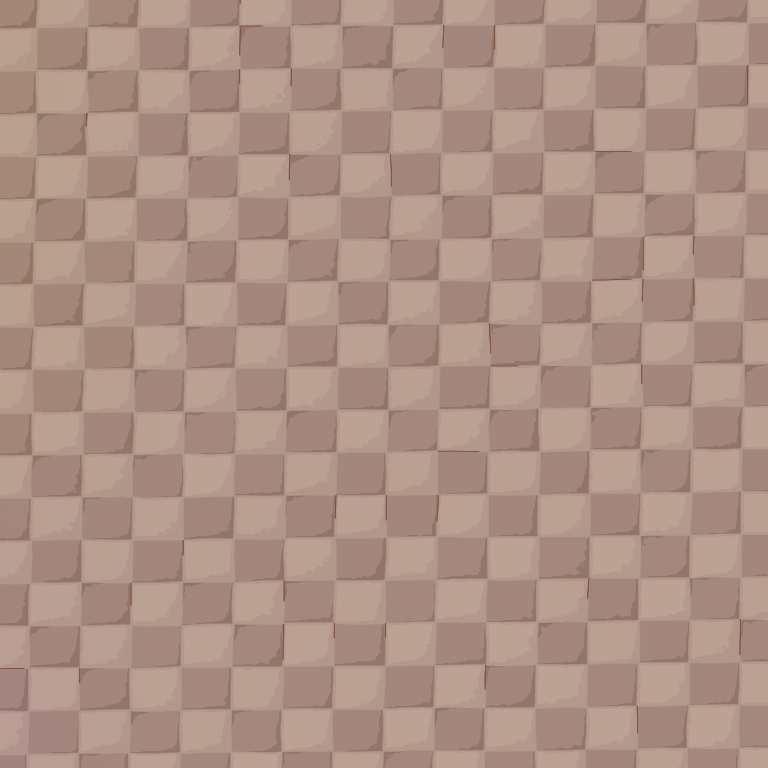
Give the GLSL for this texture, as a WebGL 1 fragment shader.

```glsl
precision highp float;
// Slightly skewed checkerboard of worn, dusty-rose tiles with ragged shading and fine cracks.
uniform vec2 u_resolution;

#define TILES vec2(15.13, 17.99)
#define OFFSET vec2(-0.739, -0.667)
#define SKEW vec2(0.0125, 0.008)
#define WOBBLE 0.035
#define SEAM_WIDTH 0.018
#define CRACK_WIDTH 0.013
#define LIGHT vec3(0.729, 0.631, 0.576)
#define LIGHT_SHADE vec3(0.694, 0.596, 0.545)
#define DARK vec3(0.640, 0.530, 0.488)
#define DARK_SHADE vec3(0.575, 0.460, 0.412)
#define SEAM vec3(0.700, 0.598, 0.548)
#define CRACK vec3(0.470, 0.290, 0.220)

float hash(vec2 p) {
  return fract(sin(dot(p, vec2(127.1, 311.7))) * 4375.85);
}

float noise(vec2 p) {
  vec2 i = floor(p), f = fract(p);
  f = f * f * (3.0 - 2.0 * f);
  return mix(mix(hash(i), hash(i + vec2(1.0, 0.0)), f.x),
             mix(hash(i + vec2(0.0, 1.0)), hash(i + vec2(1.0, 1.0)), f.x), f.y);
}

// Soft-edged coverage: 1 where d is below the limit.
float below(float d, float limit, float blur) {
  return 1.0 - smoothstep(limit - blur, limit + blur, d);
}

// Distance to two meeting edges, in units of their band widths, with a filled corner.
float cornerField(vec2 d, vec2 width) {
  d = max(d, 0.0) / width;
  return d.x * d.y / (d.x + d.y + 0.001);
}

// Crack along part of a seam; "along" runs from 0 to 1 over one tile side.
float crack(float d, float along, vec2 seam, float chance, float blur) {
  float present = step(hash(seam + 41.3), chance);
  float span = mix(0.3, 1.0, hash(seam + 7.9));
  return present * below(d, CRACK_WIDTH, blur) * below(along, span, 0.03);
}

void main() {
  vec2 st = gl_FragCoord.xy / u_resolution;
  st.y = 1.0 - st.y;
  vec2 pixel = TILES / u_resolution;

  // Skewed grid with uneven seams
  vec2 grid = TILES * (st + SKEW * st.yx) + OFFSET;
  vec2 sway = vec2(noise(grid * 1.7 + 20.0), noise(grid * 1.7 + 63.0));
  vec2 stagger = vec2(hash(vec2(floor(grid.y), 3.0)), hash(vec2(floor(grid.x), 8.0)));
  grid += WOBBLE * (sway + 0.6 * stagger - 0.8);
  vec2 tile = floor(grid);
  vec2 q = fract(grid);
  float isLight = mod(tile.x + tile.y, 2.0);

  // Ragged grain that breaks up the shading outlines
  float grain = 0.65 * noise(grid * vec2(9.0, 8.0) + 11.0)
              + 0.35 * noise(grid * vec2(22.0, 19.0) + 37.0) - 0.5;
  vec2 vary = vec2(hash(tile + 1.7), hash(tile + 5.3));

  // Shade on the right and bottom sides, widening toward their corner
  vec2 band = mix(vec2(0.035, 0.025), vec2(0.115, 0.10), vary) * (0.4 + 0.8 * q.yx);
  band *= mix(1.0, 1.75, isLight);
  float shade = below(cornerField(1.0 - q, band) + 0.9 * grain, 1.0, 0.12);

  // Occasional hook of shade in the upper left corner
  float hook = step(0.58, hash(tile + 9.1)) * (1.0 - isLight);
  vec2 hookBand = vec2(0.05, 0.06) * (1.0 - smoothstep(0.15, 0.6, q.yx)) + 0.001;
  shade = max(shade, hook * below(cornerField(q, hookBand) + 1.4 * grain, 0.9, 0.15));

  // Pale tiles also have a thin worn rim
  vec2 toSeam = min(q, 1.0 - q);
  float rim = min(toSeam.x, toSeam.y) + 0.06 * grain;
  shade = max(shade, isLight * below(rim, 0.045, 0.012));

  vec3 darkTile = mix(DARK, DARK_SHADE, shade);
  vec3 lightTile = mix(LIGHT, LIGHT_SHADE, shade);
  vec3 color = mix(darkTile, lightTile, isLight);
  color += 0.008 * (hash(tile + 15.0) - 0.5);

  // Thin pale seams
  vec2 seam = 1.0 - smoothstep(vec2(SEAM_WIDTH) - 0.5 * pixel,
                               vec2(SEAM_WIDTH) + 0.5 * pixel, toSeam);
  color = mix(color, SEAM, 0.7 * max(seam.x, seam.y));

  // Sparse reddish cracks on the seams
  vec2 nearest = floor(grid + 0.5);
  float upright = crack(toSeam.x, q.y, vec2(nearest.x, tile.y), 0.09, 0.5 * pixel.x);
  float level = crack(toSeam.y, q.x, vec2(tile.x, nearest.y) + 90.0, 0.035, 0.5 * pixel.y);
  color = mix(color, CRACK, 0.85 * max(upright, level));

  // Faint broad tint: warmer on the upper left, pinker on the lower left
  float leftSide = 1.0 - smoothstep(0.0, 0.25, st.x);
  color += leftSide * mix(vec3(0.0, 0.0, -0.02), vec3(0.0, -0.01, 0.008),
                          smoothstep(0.3, 0.95, st.y));

  gl_FragColor = vec4(color, 1.0);
}
```
